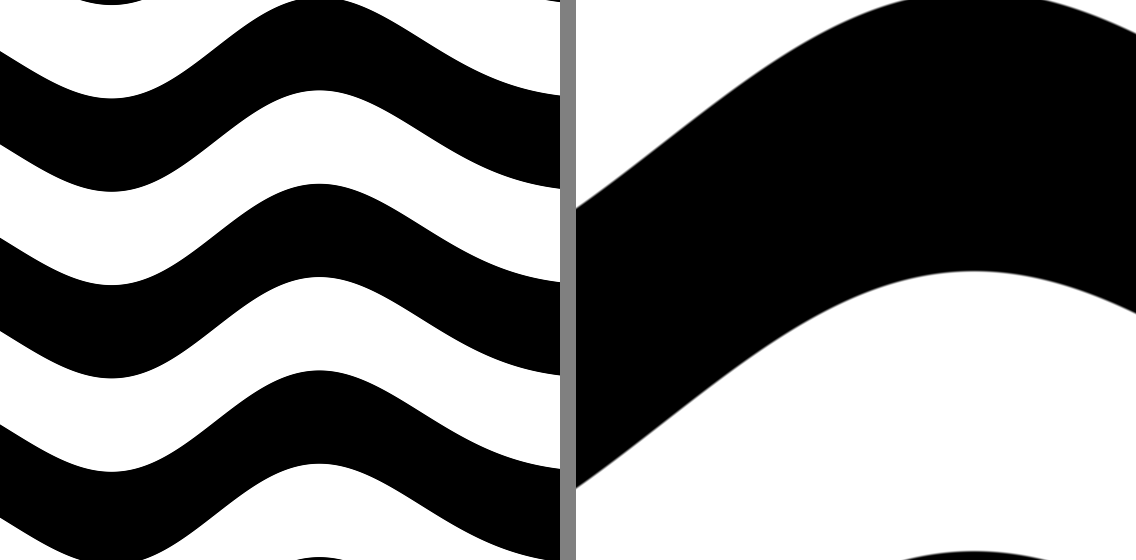
Left, the full canvas; right, a detail of the centre.
This pattern is drawn by a three.js fragment shader. Its source:

```glsl
// Black and white wavy bands, stacked in three repeats, with a wave that lengthens sideways.
varying vec2 vUv;

const vec3 INK = vec3(0.0);
const vec3 PAPER = vec3(1.0);

const float REPEATS = 3.0;         // black and white pairs up the canvas
const float INK_SHARE = 0.5;       // part of each repeat that is black
const float EDGE_HEIGHT = 0.5814;  // mean height of one upper black edge
const float SWING = 0.0905;        // wave amplitude

const float STEEP_X = 0.388;       // where the wave is most tightly wound
const float WAVE_RATE = 8.604;     // radians per canvas width at STEEP_X
const float STRETCH = 4.02;        // how fast the wave lengthens away from it
const float WAVE_START = 1.597;    // wave angle at STEEP_X

const float SOFTNESS = 0.001;      // half width of the smoothed edge

// Height of the wave (x) and its slope (y) at a horizontal position.
vec2 wave(float x) {
  float t = x - STEEP_X;
  float angle = WAVE_START + WAVE_RATE * t - STRETCH * t * t * t;
  float angleRate = WAVE_RATE - 3.0 * STRETCH * t * t;
  return SWING * vec2(-cos(angle), sin(angle) * angleRate);
}

// Signed distance to the nearest black band, negative inside it.
float bandDistance(vec2 p) {
  vec2 w = wave(p.x);
  float belowEdge = (EDGE_HEIGHT + w.x - p.y) * REPEATS;
  float fromCentre = abs(fract(belowEdge - 0.5 * INK_SHARE + 0.5) - 0.5);
  float vertical = (fromCentre - 0.5 * INK_SHARE) / REPEATS;
  return vertical / sqrt(1.0 + w.y * w.y);
}

void main() {
  float paper = smoothstep(-SOFTNESS, SOFTNESS, bandDistance(vUv));
  gl_FragColor = vec4(mix(INK, PAPER, paper), 1.0);
}
```
